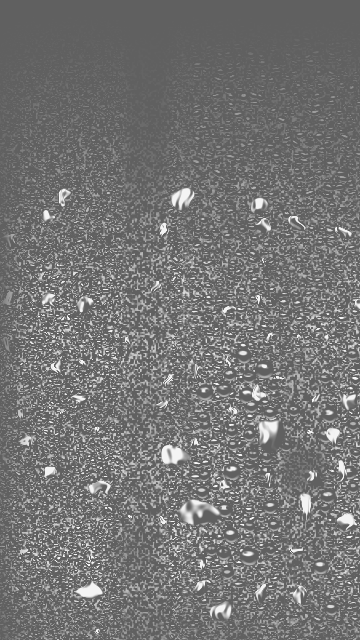
This texture is drawn by a Shadertoy shader. Its source:

```glsl
#define BASE 0.375
#define GRAIN_SCALE 400.0
#define GRAIN_LIGHT 0.46
#define FINE_SIZE 0.0095
#define DASH_SIZE 0.0175
#define ROUND_SIZE 0.031
#define BLOB_SIZE 0.056
#define LARGE_SIZE 0.125
#define GLINT_LIGHT 0.52
#define WHITE_LIGHT 0.58

const int EVERYWHERE = 0, ROUNDS = 1, BLOBS = 2, LARGES = 3;

float hash(vec2 p) {
    vec3 a = fract(vec3(p.xyx) * 0.1031);
    a += dot(a, a.yzx + 33.33);
    return fract((a.x + a.y) * a.z);
}

float noise(vec2 p) {
    vec2 i = floor(p), f = fract(p);
    f = f * f * (3.0 - 2.0 * f);
    return mix(mix(hash(i), hash(i + vec2(1, 0)), f.x),
               mix(hash(i + vec2(0, 1)), hash(i + 1.0), f.x), f.y);
}

vec2 warp(vec2 p, float scale) {
    return vec2(noise(p * scale), noise(p * scale + 57.0)) - 0.5;
}

// 1 inside the span a..b, with soft ends
float span(float a, float b, float soft, float x) {
    return smoothstep(a - soft, a + soft, x) * (1.0 - smoothstep(b - soft, b + soft, x));
}

// Chance that a drop of the given kind sits at c
float density(vec2 c, int kind) {
    if (kind == ROUNDS)
        return 0.9 * span(0.31, 0.44, 0.02, c.x) * span(0.1, 0.46, 0.06, c.y)
             + 0.35 * span(0.5, 0.6, 0.02, c.x) * span(0.02, 0.5, 0.05, c.y);
    if (kind == BLOBS)
        return 0.62 * span(0.06, 0.68, 0.06, c.y) * (1.0 - 0.45 * span(0.19, 0.26, 0.02, c.x));
    if (kind == LARGES)
        return 0.6 * span(0.24, 0.52, 0.03, c.x) * span(0.04, 0.68, 0.03, c.y);
    return 0.95;
}

// Nearest scattered drop: local position in radii, random id, distance
vec4 nearestDrop(vec2 p, float size, vec2 radii, int kind) {
    vec2 g = p / size, cell = floor(g);
    vec4 best = vec4(9.0, 9.0, 0.0, 9.0);
    for (int j = -1; j <= 1; j++)
    for (int i = -1; i <= 1; i++) {
        vec2 c = cell + vec2(i, j);
        vec2 k = c + 41.0 * float(kind) + 100.0;
        if (hash(k + 7.3) > density((c + 0.5) * size, kind)) continue;
        vec2 jitter = vec2(hash(k), hash(k + 19.7)) - 0.5;
        float id = hash(k + 3.1);
        vec2 q = (g - c - 0.5 - 0.65 * jitter) / mix(radii.x, radii.y, id * id);
        if (kind >= BLOBS) q *= mix(vec2(0.75, 1.25), vec2(1.35, 0.7), hash(k + 11.9));
        float d = length(q);
        if (d < best.w) best = vec4(q, id, d);
    }
    return best;
}

float body(vec4 drop) {
    return 1.0 - smoothstep(0.85, 1.05, drop.w);
}

// Clear bead: broken glint above, thin crescent below
float beadLight(vec4 drop) {
    vec2 q = drop.xy;
    float glint = 1.0 - smoothstep(0.5, 1.1, length((q - vec2(-0.1, 0.3)) / vec2(0.65, 0.32)));
    glint *= smoothstep(0.15, 0.6, noise(q * 2.5 + drop.z * 90.0));
    float crescent = span(0.65, 0.92, 0.1, drop.w) * smoothstep(0.2, 0.8, -q.y);
    return body(drop) * (glint * (0.6 + 0.6 * drop.z) + 0.6 * crescent);
}

// Thick drop: streaked white face with a shaded lower edge
float blobLight(vec4 drop) {
    vec2 q = drop.xy;
    float streak = noise(q * vec2(3.2, 1.5) + drop.z * 90.0);
    float face = streak - 0.35 * drop.w + 0.3 * q.y - 0.12 * q.x;
    return body(drop) * smoothstep(0.02, 0.5, face);
}

void mainImage(out vec4 fragColor, in vec2 fragCoord) {
    vec2 p = fragCoord / iResolution.y;
    p.x += 0.5 * (0.5625 - iResolution.x / iResolution.y);

    // Broad wetness: dry top and left edge, run-off trails, dim patches
    float wet = (1.0 - smoothstep(0.45, 1.0, p.y)) * smoothstep(-0.04, 0.07, p.x);
    wet *= 1.0 - 0.4 * (1.0 - smoothstep(0.0, 0.12, p.y));
    wet *= 0.8 + 0.4 * noise(p * 14.0);
    float wander = 0.015 * (noise(vec2(p.y * 6.0, 2.0)) - 0.5);
    float leftTrail = span(0.2, 0.265, 0.014, p.x + wander);
    float rightTrail = span(0.45, 0.515, 0.012, p.x + wander) * span(0.08, 0.43, 0.04, p.y);
    float trail = max(leftTrail, rightTrail);
    wet *= 1.0 - 0.6 * leftTrail * smoothstep(0.62, 0.8, p.y);
    wet *= 1.0 - 0.6 * span(0.23, 0.3, 0.02, p.y) * rightTrail;
    wet *= 1.0 - 0.45 * span(0.1, 0.17, 0.03, p.y) * span(0.17, 0.24, 0.02, p.x);
    float rightSide = smoothstep(0.27, 0.31, p.x);

    // Fine mist
    float mist = smoothstep(0.36, 0.95, noise(p * GRAIN_SCALE)) * GRAIN_LIGHT;
    float light = mist * wet * mix(1.0, 0.8, trail);

    // Small beads: crowded on the left, wide and flat on the right
    vec4 fine = nearestDrop(p + 0.006 * warp(p, 130.0), FINE_SIZE, vec2(0.36, 0.56), EVERYWHERE);
    float fineShare = (1.0 - trail) * (1.0 - 0.75 * rightSide);
    light = mix(light, beadLight(fine) * GLINT_LIGHT * wet, body(fine) * fineShare);

    vec2 flat_p = (p + 0.005 * warp(p, 90.0)) * vec2(1.0, 1.35);
    vec4 dash = nearestDrop(flat_p, DASH_SIZE, vec2(0.3, 0.52), EVERYWHERE);
    float dashWet = max(wet, 0.4 * (1.0 - smoothstep(0.82, 0.97, p.y)));
    light = mix(light, beadLight(dash) * GLINT_LIGHT * dashWet, body(dash) * rightSide * (1.0 - trail));

    // Round lens drops
    vec4 lens = nearestDrop(p + 0.002 * warp(p, 60.0), ROUND_SIZE, vec2(0.3, 0.5), ROUNDS);
    light = mix(light, beadLight(lens) * GLINT_LIGHT, body(lens));

    // White blobs, small and large
    vec4 blob = nearestDrop(p + 0.016 * warp(p, 70.0), BLOB_SIZE, vec2(0.1, 0.27), BLOBS);
    light = mix(light, blobLight(blob) * WHITE_LIGHT * smoothstep(-0.02, 0.06, p.x), body(blob));
    vec4 large = nearestDrop(p + 0.012 * warp(p, 50.0), LARGE_SIZE, vec2(0.12, 0.23), LARGES);
    light = mix(light, blobLight(large) * WHITE_LIGHT, body(large));

    fragColor = vec4(vec3(min(BASE + light, 0.96)), 1.0);
}
```
